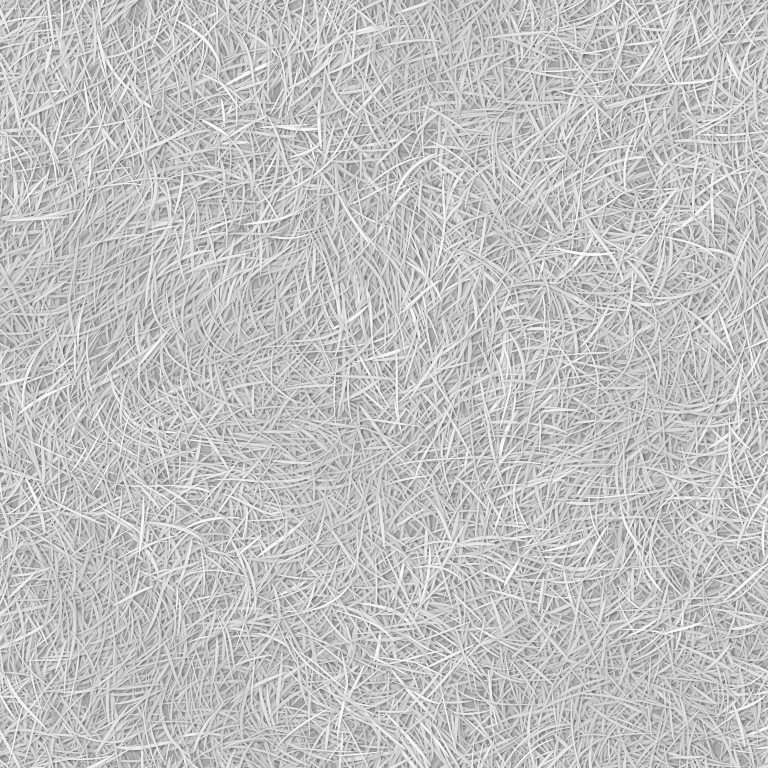
Give the GLSL for this texture, as a WebGL 1 fragment shader.

```glsl
precision highp float;
// Dense mat of pale dry fibres. Layers of jittered grid cells each hold one
// tapered, nearly straight blade; they are painted from the dark bottom to the
// light top, turned by a smooth flow field, each with a soft shadow.

uniform vec2 u_resolution;

vec4 hash4(vec2 p) {
  vec4 h = fract(p.xyxy * vec4(0.1031, 0.1030, 0.0973, 0.1099));
  h += dot(h, h.wzxy + 33.33);
  return fract((h.xxyz + h.yzzw) * h.zywx);
}

float gradientDot(vec2 corner, vec2 offset) {
  float angle = 6.2832 * hash4(corner + 71.0).x;
  return dot(vec2(cos(angle), sin(angle)), offset);
}

float gradientNoise(vec2 p) {
  vec2 i = floor(p), f = fract(p);
  vec2 u = f * f * f * (f * (f * 6.0 - 15.0) + 10.0);
  vec2 e = vec2(1.0, 0.0);
  float low = mix(gradientDot(i, f), gradientDot(i + e, f - e), u.x);
  float high = mix(gradientDot(i + e.yx, f - e.yx), gradientDot(i + 1.0, f - 1.0), u.x);
  return mix(low, high, u.y);
}

// Paints one blade over a tone; q is along and across the blade, in canvas units.
float paintBlade(float under, vec2 q, float halfLength, float halfWidth, float shade, float pixel) {
  float along = abs(q.x) / halfLength;
  float taper = sqrt(max(1.0 - along * along, 0.0));
  float width = halfWidth * taper;
  float shadow = 1.0 - smoothstep(0.0, 0.0035, abs(q.y + 0.0008) - width);
  under *= 1.0 - 0.10 * shadow * taper;
  float cover = 1.0 - smoothstep(-0.6 * pixel, 0.6 * pixel, abs(q.y) - width);
  cover *= smoothstep(0.0, 0.25, taper);
  return mix(under, shade, cover);
}

void main() {
  vec2 p = gl_FragCoord.xy / u_resolution.y;
  float pixel = 1.0 / u_resolution.y;

  // Broad patches: fibre direction, how well fibres align, and dullness
  float flow = 1.25 + 1.1 * gradientNoise(p * 3.5 + 3.0);
  float spread = 2.6 + 2.2 * gradientNoise(p * 4.0 + 19.0);
  float dull = smoothstep(-0.05, 0.4, gradientNoise(p * 4.2 + 41.0));

  // Ground seen through the gaps
  float tone = 0.67 + 0.10 * gradientNoise(p * 90.0);

  for (int layer = 0; layer < 28; layer++) {
    float height = float(layer) / 27.0;
    vec2 grid = p * 20.0 + 7.0 * hash4(vec2(float(layer) + 5.0, 13.0)).xy;
    vec2 home = floor(grid);
    for (int y = -1; y <= 1; y++) {
      for (int x = -1; x <= 1; x++) {
        vec2 cell = home + vec2(float(x), float(y));
        vec4 place = hash4(cell + float(layer) * 37.0 + 11.0);
        vec4 look = hash4(cell + float(layer) * 53.0 + 211.0);
        vec2 d = (grid - cell - place.xy) / 20.0;

        float angle = flow + spread * (place.z - 0.5);
        float c = cos(angle), s = sin(angle);
        vec2 q = vec2(c * d.x + s * d.y, c * d.y - s * d.x);
        q.y += (look.x - 0.5) * 3.5 * q.x * q.x;

        float halfLength = mix(0.019, 0.049, place.w);
        float halfWidth = mix(0.0023, 0.0015, height) * mix(0.65, 1.45, look.y * look.y);
        float shade = mix(0.73, 0.90, height) + 0.11 * (look.z - 0.5);
        shade += 0.07 * step(0.75, look.w);
        shade = min(mix(shade, 0.82, 0.5 * dull), 0.97);
        tone = paintBlade(tone, q, halfLength, halfWidth, shade, pixel);
      }
    }
  }
  gl_FragColor = vec4(vec3(tone), 1.0);
}
```
